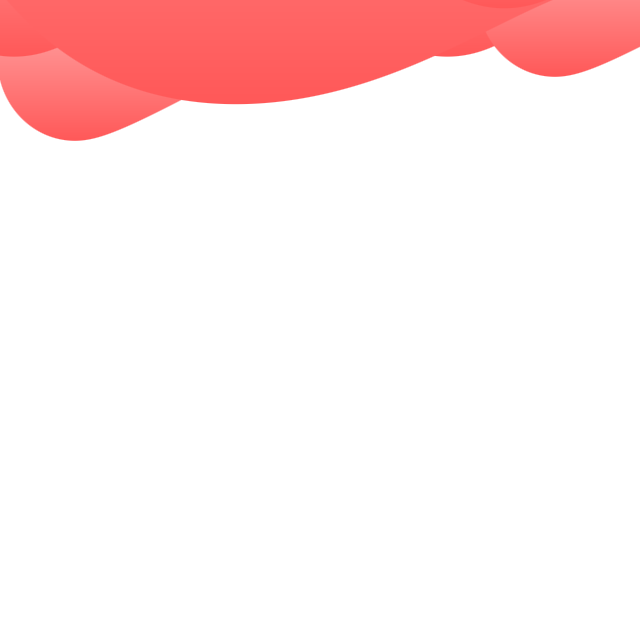
A three.js fragment shader for this background:

```glsl
// Overlapping coral lobes hang from the top edge of a white field.
// Each lobe is an implicit curve measured from its lowest point,
// filled with a vertical gradient and painted from back to front.
varying vec2 vUv;

// Petal: elliptical left flank, hyperbolic right flank; positive inside.
float petal(vec2 p) {
  float left = 0.1276 * (1.0 - length(vec2(p.x / 0.121, min(p.y / 0.1276 - 1.0, 0.0))));
  float right = p.y - 0.55 * (sqrt(p.x * p.x + 0.0612 * 0.0612) - 0.0612);
  return p.x < 0.0 ? left : right;
}

// Shallow parabolic lobe.
float shallowLobe(vec2 p) {
  return p.y - 3.07 * p.x * p.x;
}

// Wide canopy, steep on the left and almost straight on the right.
float canopy(vec2 p) {
  float x = p.x;
  return p.y - x * x * (0.883 + x * (-0.446 + x * (1.03 - 2.06 * x)));
}

// Blends a lobe over the background; its tint pales with height.
vec3 paint(vec3 below, float inside, float height, float paling) {
  float tint = clamp(0.345 + paling * height, 0.34, 0.62);
  float coverage = clamp(inside / max(fwidth(inside), 1e-5) + 0.5, 0.0, 1.0);
  return mix(below, vec3(1.0, tint, tint), coverage);
}

void main() {
  vec3 color = vec3(1.0);

  // Left petal, behind everything
  vec2 p = vUv - vec2(0.117, 0.780);
  color = paint(color, petal(p), p.y, 1.5);

  // Pair of shallow lobes
  for (int i = 0; i < 2; i++) {
    p = vUv - vec2(0.022 + 0.677 * float(i), 0.9115);
    color = paint(color, shallowLobe(p), p.y, 1.0);
  }

  // Right petal
  p = vUv - vec2(0.867, 0.880);
  color = paint(color, petal(p), p.y, 1.5);

  // Canopy in front
  p = vUv - vec2(0.3685, 0.8372);
  color = paint(color, canopy(p), p.y, 0.37);

  // Tip of a further lobe at the top edge
  p = vUv - vec2(0.788, 0.987);
  color = paint(color, shallowLobe(p), p.y, 1.0);

  gl_FragColor = vec4(color, 1.0);
}
```
